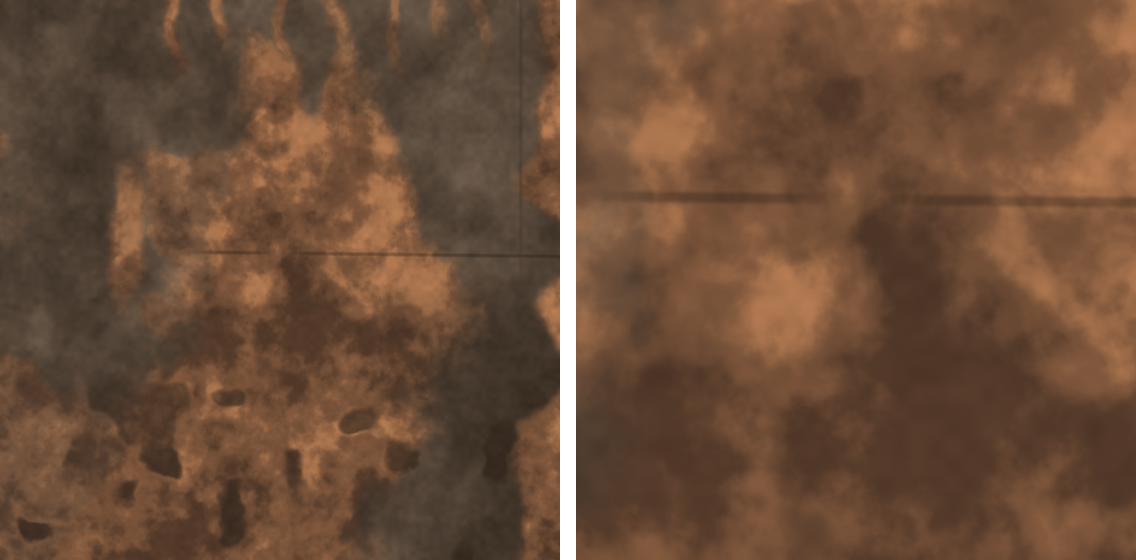
Left, the full canvas; right, a detail of the centre.
This texture is drawn by a three.js fragment shader. Its source:

```glsl
varying vec2 vUv;

#define STONE_DARK vec3(0.25, 0.20, 0.155)
#define STONE_LIGHT vec3(0.41, 0.345, 0.285)
#define RUST_DARK vec3(0.335, 0.230, 0.165)
#define RUST_MID vec3(0.475, 0.325, 0.225)
#define RUST_LIGHT vec3(0.66, 0.45, 0.30)
#define PIT_COLOR vec3(0.20, 0.15, 0.115)
#define EDGE_SOFTNESS 0.045
#define EDGE_ROUGHNESS 0.30
#define GRAIN 0.10
#define STREAKS 7

float hash(vec2 p) {
  vec3 q = fract(p.xyx * 0.1031);
  q += dot(q, q.yzx + 33.33);
  return fract((q.x + q.y) * q.z);
}

float noise(vec2 p) {
  vec2 i = floor(p);
  vec2 f = fract(p);
  f = f * f * f * (f * (f * 6.0 - 15.0) + 10.0);
  float low = mix(hash(i), hash(i + vec2(1.0, 0.0)), f.x);
  float high = mix(hash(i + vec2(0.0, 1.0)), hash(i + vec2(1.0)), f.x);
  return mix(low, high, f.y);
}

float fbm(vec2 p) {
  float sum = 0.0;
  float weight = 0.5;
  for (int i = 0; i < 5; i++) {
    sum += weight * noise(p);
    p = mat2(1.6, 1.2, -1.2, 1.6) * p + 17.3;
    weight *= 0.52;
  }
  return sum;
}

// 1 inside an ellipse, fading to 0 at its rim
float blob(vec2 p, vec2 center, vec2 radius) {
  return 1.0 - smoothstep(0.45, 1.0, length((p - center) / radius));
}

// Signed depth inside the kite-shaped rust stain
float stainDepth(vec2 p) {
  float left = 0.35 + 0.27 * (p.y - 0.5) - 0.35 * max(0.42 - p.y, 0.0);
  float right = 0.85 - max(0.55 * (p.y - 0.44), 0.47 * (0.44 - p.y));
  return min(min(p.x - left, right - p.x), 0.89 - p.y);
}

// Runs of rust hanging from the upper border
float drips(vec2 p) {
  float cover = 0.0;
  for (int i = 0; i < STREAKS; i++) {
    float k = float(i);
    float x = 0.31 + 0.095 * k + 0.03 * (hash(vec2(k, 4.0)) - 0.5);
    float reach = mix(0.08, 0.20, hash(vec2(k, 9.0)));
    float sway = 0.025 * (noise(vec2(k * 7.0, p.y * 14.0)) - 0.5);
    float across = 1.0 - smoothstep(0.004, 0.021, abs(p.x - x - sway));
    float along = smoothstep(1.0 - reach, 1.06 - reach, p.y);
    cover = max(cover, across * along * mix(0.95, 0.45, k / float(STREAKS)));
  }
  return cover;
}

void main() {
  vec2 p = vUv;
  vec2 warp = vec2(fbm(p * 9.0 + 3.0), fbm(p * 9.0 + 41.0)) - 0.5;
  vec2 q = p + 0.06 * warp;
  float broad = fbm(q * 6.0 + 11.0);
  float medium = fbm(q * vec2(13.0, 10.0) + 60.0);
  float fine = fbm(p * 34.0 + 90.0);

  // Rust coverage: central stain, left haze, runs and right border
  float stain = smoothstep(-EDGE_SOFTNESS, EDGE_SOFTNESS,
    stainDepth(q) + (medium - 0.5) * EDGE_ROUGHNESS * 0.5);
  stain *= 1.0 - 0.9 * blob(q, vec2(0.545, 0.86), vec2(0.03, 0.09));
  float haze = smoothstep(0.45, 0.60, broad + 0.28 * (0.42 - p.y));
  haze *= 0.75 * (1.0 - smoothstep(0.35, 0.65, p.x));
  float leftRun = blob(q, vec2(0.225, 0.57), vec2(0.04, 0.18));
  float border = smoothstep(0.955, 0.99, q.x + 0.16 * (noise(vec2(2.0, p.y * 9.0)) - 0.55));
  float runs = max(max(drips(q), leftRun * 0.85), border);
  float rust = max(max(stain, haze), runs);

  // Mottled stone, darker on the lower right
  float shade = 0.55 + 1.3 * (broad - 0.5) + 1.1 * (medium - 0.5);
  shade -= 0.25 * smoothstep(0.65, 0.95, p.x) * (1.0 - smoothstep(0.35, 0.65, p.y));
  vec3 color = mix(STONE_DARK, STONE_LIGHT, clamp(shade, 0.0, 1.0));

  // Rust tone, brightest in the stain and its runs
  float heat = 0.40 + 1.5 * (medium - 0.5) + 0.7 * (fine - 0.5);
  heat += 0.14 * stain * smoothstep(0.38, 0.55, p.x) + 0.24 * runs;
  heat -= 0.16 * blob(q, vec2(0.45, 0.36), vec2(0.28, 0.13));
  vec3 rustColor = mix(RUST_DARK, RUST_MID, smoothstep(0.05, 0.5, heat));
  rustColor = mix(rustColor, RUST_LIGHT, smoothstep(0.5, 0.95, heat));
  color = mix(color, rustColor, rust);

  // Dark pits gathered toward the bottom
  float pits = smoothstep(0.60, 0.76, noise(q * 17.0 + 7.0) * 0.75 + fine * 0.25);
  pits *= 0.15 + 0.65 * (1.0 - smoothstep(0.15, 0.50, p.y));
  color = mix(color, PIT_COLOR, pits);

  // Faint seams and soft grain
  float seam = 1.0 - smoothstep(0.001, 0.005, abs(p.y - 0.548 + 0.012 * (p.x - 0.5)));
  seam *= smoothstep(0.32, 0.40, p.x) * smoothstep(0.25, 0.6, noise(p * 12.0));
  float joint = 1.0 - smoothstep(0.001, 0.005, abs(p.x - 0.93));
  joint *= 0.5 * smoothstep(0.45, 0.60, p.y);
  color *= 1.0 - 0.22 * max(seam, joint);
  color *= 1.0 + GRAIN * (noise(p * 95.0) - 0.5) + 2.0 * GRAIN * (fine - 0.5);
  gl_FragColor = vec4(color, 1.0);
}
```
